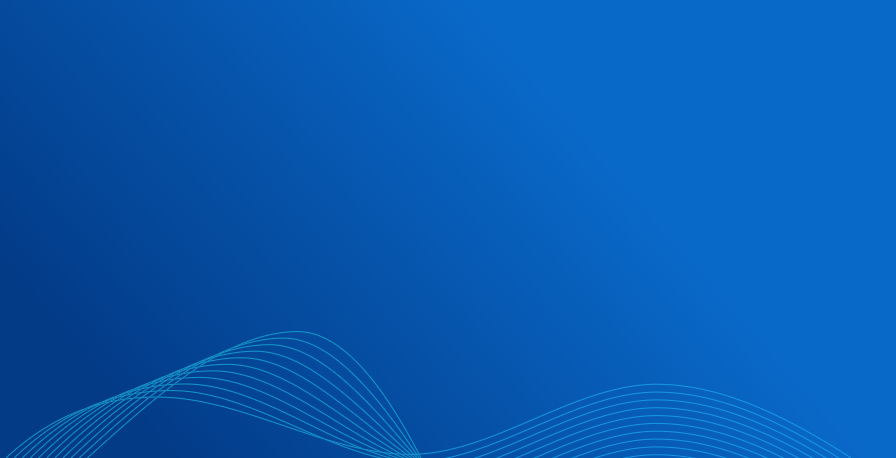
Write a Shadertoy shader that draws this background.

```glsl
// Cubic rise from 0 to 1 with a given starting slope and a flat end
float rise(float u, float slope) {
    u = clamp(u, 0.0, 1.0);
    return slope * u * (1.0 - u) * (1.0 - u) + u * u * (3.0 - 2.0 * u);
}

// Height of a hump between two feet; slopes.xy are the steepness at each foot
float hump(float x, vec2 left, vec2 peak, vec2 right, vec2 slopes) {
    return x < peak.x
        ? mix(left.y, peak.y, rise((x - left.x) / (peak.x - left.x), slopes.x))
        : mix(right.y, peak.y, rise((right.x - x) / (right.x - peak.x), slopes.y));
}

// Antialiased coverage of a thin curve, cut off beyond its feet
float strand(vec2 p, vec2 left, vec2 peak, vec2 right, vec2 slopes) {
    float e = 0.001;
    float h = hump(p.x, left, peak, right, slopes);
    float grade = (hump(p.x + e, left, peak, right, slopes)
                 - hump(p.x - e, left, peak, right, slopes)) / (2.0 * e);
    float dist = abs(p.y - h) / sqrt(1.0 + grade * grade);
    float pixel = 1.0 / iResolution.y;
    float width = 0.0023;
    float cover = clamp((0.5 * (width + pixel) - dist) / pixel, 0.0, min(1.0, width / pixel));
    return cover * step(left.x, p.x) * step(p.x, right.x);
}

void mainImage(out vec4 fragColor, in vec2 fragCoord) {
    vec2 p = fragCoord / iResolution.xy * vec2(1.96, 1.0);

    // Diagonal blue gradient
    float shade = clamp((p.x - 0.88 * (1.0 - p.y) + 0.51) / 1.53, 0.0, 1.0);
    vec3 color = mix(vec3(0.01, 0.23, 0.53), vec3(0.035, 0.41, 0.785), shade);

    // Twisted ribbon of strands on the left
    float ribbon = 0.0;
    for (int i = 0; i < 11; i++) {
        float f = float(i) / 10.0;
        vec2 left = vec2(mix(0.013, 0.191, f), 0.0);
        vec2 peak = mix(vec2(0.344, 0.133), vec2(0.651, 0.276), f);
        vec2 right = vec2(mix(0.898, 0.926, f), i == 0 ? 0.008 : -0.01);
        vec2 slopes = mix(vec2(2.3, 0.0), vec2(1.5, 1.9), f);
        ribbon = max(ribbon, strand(p, left, peak, right, slopes));
    }
    color = mix(color, vec3(0.09, 0.66, 0.83), 0.8 * ribbon);

    // Stacked parallel swells on the right
    float swell = 0.0;
    for (int i = 0; i < 10; i++) {
        vec2 q = p + vec2(0.0, 0.0171 * float(i));
        swell = max(swell, strand(q, vec2(0.898, 0.008), vec2(1.436, 0.161),
                                  vec2(1.862, 0.0), vec2(0.0, 1.7)));
    }
    color = mix(color, vec3(0.1, 0.64, 0.92), 0.8 * swell);

    fragColor = vec4(color, 1.0);
}
```
